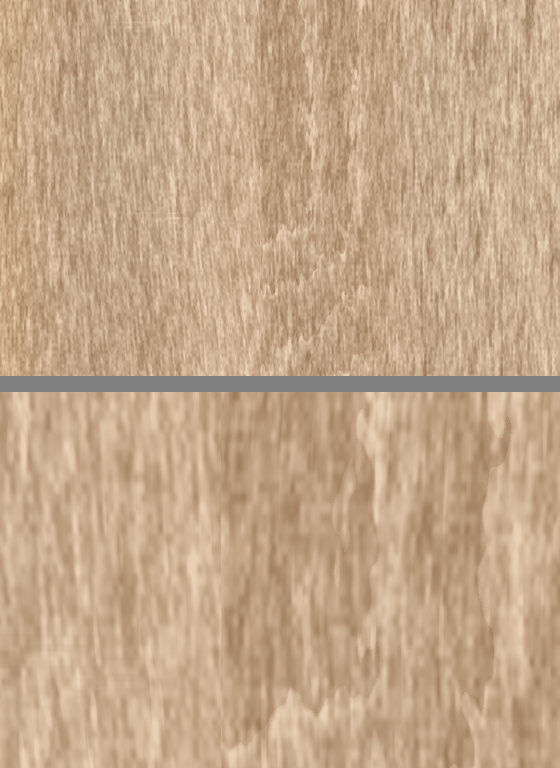
Top, the full canvas; bottom, a detail of the centre.
This texture is drawn by a WebGL 1 fragment shader. Its source:

```glsl
precision highp float;
uniform vec2 u_resolution;

const vec3 DARK_OAK = vec3(0.660, 0.535, 0.415);
const vec3 PALE_OAK = vec3(0.878, 0.780, 0.665);
const vec3 WARM_SHIFT = vec3(0.022, -0.004, -0.030);
const float SEAM = 0.692;

float hash(vec2 p) {
  vec3 q = fract(p.xyx * 0.1031);
  q += dot(q, q.yzx + 33.33);
  return fract((q.x + q.y) * q.z);
}

float noise(vec2 p) {
  vec2 i = floor(p), f = fract(p);
  f = f * f * (3.0 - 2.0 * f);
  float low = mix(hash(i), hash(i + vec2(1.0, 0.0)), f.x);
  float high = mix(hash(i + vec2(0.0, 1.0)), hash(i + 1.0), f.x);
  return mix(low, high, f.y);
}

// One column of fibre, shifted so that neighbouring ends do not line up
float strand(float column, float y) {
  y += 9.0 * hash(vec2(column, 7.0));
  float i = floor(y), f = fract(y);
  return mix(hash(vec2(column, i)), hash(vec2(column, i + 1.0)), f * f * (3.0 - 2.0 * f));
}

float fibre(vec2 p, vec2 density) {
  p = p * density + 40.0;
  float i = floor(p.x), f = fract(p.x);
  return mix(strand(i, p.y), strand(i + 1.0, p.y), f * f * (3.0 - 2.0 * f));
}

float band(float x, float center, float width) {
  float d = (x - center) / width;
  return exp(-d * d);
}

float smoothMax(float a, float b, float k) {
  float h = max(k - abs(a - b), 0.0) / k;
  return max(a, b) + 0.25 * h * h * k;
}

// Nested U-shaped growth rings, q measured from the foot of the seam
float growthRing(vec2 q) {
  float side = q.x / 0.125;
  float base = 1.0 + (0.36 + 0.7 * q.x - q.y) / 0.17;
  float sway = 0.45 * (noise(q * vec2(8.0, 5.0) + 3.0) - 0.5);
  float ragged = 0.38 * (fibre(q, vec2(55.0, 17.0)) - 0.5);
  ragged += 0.26 * (fibre(q + 2.0, vec2(130.0, 35.0)) - 0.5);
  return smoothMax(side, base, 0.4) + sway + ragged;
}

float leftTone(float x) {
  float tone = 0.50 + 0.12 * smoothstep(0.36, 0.56, x);
  tone -= 0.15 * band(x, 0.22, 0.045) + 0.12 * band(x, 0.36, 0.06);
  return tone - 0.05 * band(x, 0.0, 0.04);
}

float rightTone(vec2 p) {
  float ring = growthRing(p - vec2(SEAM, 0.0));
  float phase = fract(ring);
  float outer = smoothstep(0.92, 1.04, ring);
  float fading = mix(0.56, 0.30, smoothstep(0.0, 0.8, phase));
  float rim = outer * smoothstep(0.0, 0.06, phase) * (1.0 - smoothstep(0.06, 0.25, phase));
  rim *= 0.3 + 1.2 * fibre(p, vec2(90.0, 26.0));
  float figure = mix(0.30, fading, outer) + 0.26 * rim;
  float plain = 0.56 + 0.08 * smoothstep(1.1, 1.4, p.x) - 0.1 * band(p.x, 1.01, 0.05);
  return mix(figure, plain, smoothstep(0.94, 1.07, p.x));
}

// Faint pale scratches lying across the grain
float crossMark(vec2 p, vec2 center, vec2 size) {
  vec2 d = (p - center) / size;
  return exp(-dot(d, d)) * smoothstep(0.5, 0.85, noise(p * vec2(28.0, 150.0)));
}

void main() {
  vec2 p = gl_FragCoord.xy / u_resolution.y;
  p.x *= 1.488 * u_resolution.y / u_resolution.x;
  float pixel = 1.0 / u_resolution.y;
  float plank = smoothstep(SEAM - pixel, SEAM + pixel, p.x);

  // Grain direction: the left board leans, both boards wander
  float lean = 0.07 * smoothstep(0.06, 0.25, p.x) * (1.0 - plank);
  vec2 g = p;
  g.x += lean * (p.y - 0.5) + 0.016 * (noise(p * vec2(3.5, 2.3) + 11.0) - 0.5);
  vec2 f = g + 3.0 * step(SEAM, p.x);

  // Broad tone of each board
  float tone = mix(leftTone(g.x), rightTone(p), plank);
  tone += 0.13 * (fibre(f, vec2(22.0, 1.3)) - 0.5);

  // Fine fibres, dark pores and pale flecks
  tone += 0.66 * (fibre(f, vec2(185.0, 27.0)) - 0.5);
  tone += 0.30 * (fibre(f + 5.0, vec2(95.0, 10.0)) - 0.5);
  tone += 0.48 * (noise(f * vec2(210.0, 110.0)) - 0.5);
  float coarse = 0.25 + 0.75 * smoothstep(0.98, 1.1, p.x) + 0.4 * (1.0 - smoothstep(0.1, 0.28, p.x));
  float pore = smoothstep(0.64, 0.82, fibre(f + 13.0, vec2(100.0, 10.0)));
  float fleck = smoothstep(0.66, 0.86, fibre(f + 21.0, vec2(150.0, 19.0)));
  tone += 0.27 * fleck - 0.36 * pore * coarse;

  // Marks across the grain
  float marks = crossMark(p, vec2(0.47, 0.42), vec2(0.13, 0.025));
  marks += crossMark(p, vec2(0.39, 0.94), vec2(0.1, 0.03));
  marks += crossMark(p, vec2(0.94, 0.2), vec2(0.08, 0.03));
  tone += 0.28 * marks;

  float warmth = 0.5 * band(p.x, 0.0, 0.12) + 0.5 * (noise(g * vec2(6.0, 1.5) + 29.0) - 0.5);
  vec3 color = mix(DARK_OAK, PALE_OAK, clamp(tone, -0.3, 1.15));
  gl_FragColor = vec4(color + WARM_SHIFT * warmth, 1.0);
}
```
